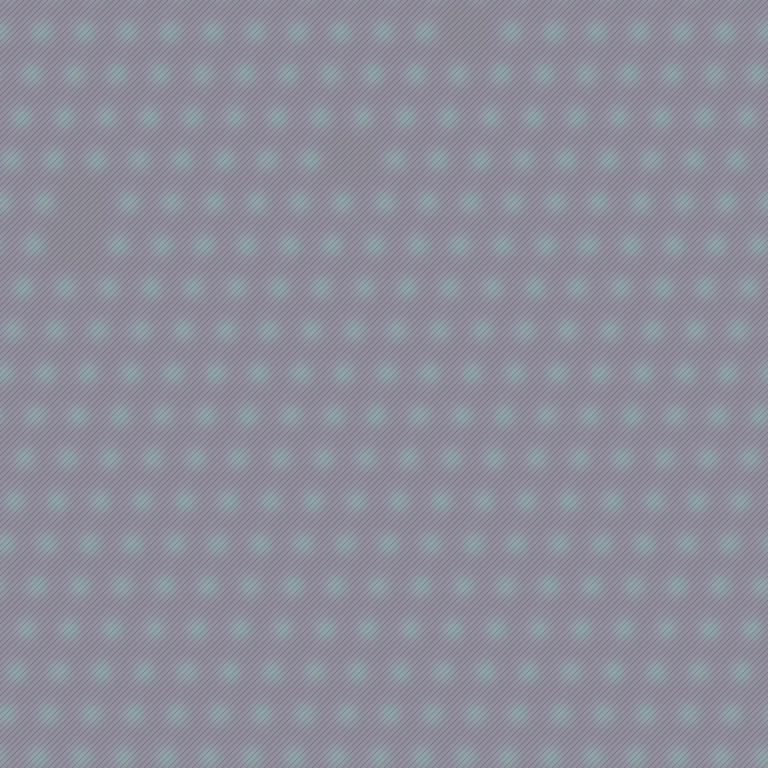
Give the GLSL for this pattern, as a WebGL 2 fragment shader.

```glsl
#version 300 es
precision highp float;
// Soft teal spots on mauve, in rows that each slide sideways, under a fine
// diagonal hatch. Each spot is a sum of Gaussians (a green core and a wide
// lavender halo) gathered from neighbouring cells; a few spots are absent.

uniform vec2 u_resolution;
out vec4 outColor;

const float CELLS = 18.0;                      // repeats across and down
const vec2 FIRST_SPOT = vec2(0.984, 0.74);     // in cells, from the top left
const float ROW_SHIFT = -0.24;                 // sideways slide per row
const float CORE_RADIUS = 0.28;
const float HALO_RADIUS = 0.45;
const vec2 HALO_OFFSET = vec2(-0.08, -0.03);
const vec3 GROUND = vec3(0.565, 0.557, 0.590);
const vec3 CORE_TINT = vec3(-0.020, 0.090, 0.020);
const vec3 HALO_TINT = vec3(0.028, 0.002, 0.050);
const float HATCH_COUNT = 128.0;               // lines along each side
const float HATCH_WIDTH = 0.25;                // share of the line spacing
const vec3 HATCH_SHADE = vec3(0.100, 0.098, 0.072);
const int GAPS = 4;                            // absent spots

float gaussian(vec2 offset, float radius) {
    return exp(-dot(offset, offset) / (radius * radius));
}

// Scatters the gaps along a sine, with rows growing as a square root.
bool isAbsent(vec2 center, float row) {
    for (int i = 0; i < GAPS; i++) {
        float n = float(i);
        float gapRow = floor(3.0 * sqrt(n) + 0.01);
        float gapX = CELLS * (0.329 + 0.289 * cos(1.36 * n - 0.26));
        if (abs(row - gapRow) < 0.5 && abs(center.x - gapX) < 0.5) return true;
    }
    return false;
}

// Sums the tint of the nine spots nearest to p.
vec3 spotTint(vec2 p) {
    vec3 tint = vec3(0.0);
    float nearRow = floor(p.y - FIRST_SPOT.y + 0.5);
    for (int j = -1; j <= 1; j++) {
        float row = nearRow + float(j);
        float start = FIRST_SPOT.x + ROW_SHIFT * row;
        float nearColumn = floor(p.x - start + 0.5);
        for (int i = -1; i <= 1; i++) {
            vec2 center = vec2(start + nearColumn + float(i), FIRST_SPOT.y + row);
            if (isAbsent(center, row)) continue;
            vec2 d = p - center;
            tint += CORE_TINT * gaussian(d, CORE_RADIUS);
            tint += HALO_TINT * gaussian(d - HALO_OFFSET, HALO_RADIUS);
        }
    }
    return tint;
}

// Coverage of the rising diagonal lines, smoothed over one pixel.
float hatch(vec2 uv) {
    float pixel = HATCH_COUNT / min(u_resolution.x, u_resolution.y);
    float distanceToLine = abs(fract((uv.x - uv.y) * HATCH_COUNT + 0.5) - 0.5);
    return clamp((0.5 * HATCH_WIDTH - distanceToLine) / pixel + 0.5, 0.0, 1.0);
}

void main() {
    vec2 uv = gl_FragCoord.xy / u_resolution;
    vec3 color = GROUND + spotTint(vec2(uv.x, 1.0 - uv.y) * CELLS);
    color -= HATCH_SHADE * hatch(uv);
    outColor = vec4(color, 1.0);
}
```
